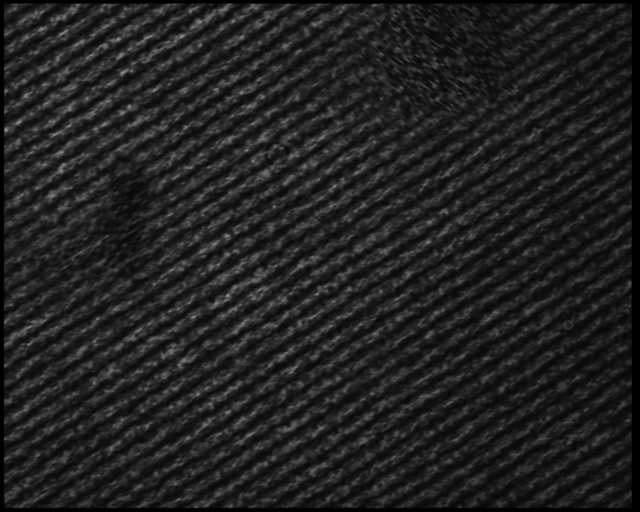
This pattern is drawn by a WebGL 1 fragment shader. Its source:

```glsl
precision highp float;
uniform vec2 u_resolution;

float hash(vec2 p) {
  vec3 q = fract(vec3(p.xyx) * 0.1031);
  q += dot(q, q.yzx + 33.33);
  return fract((q.x + q.y) * q.z);
}

float noise(vec2 p) {
  vec2 i = floor(p), f = fract(p);
  f = f * f * (3.0 - 2.0 * f);
  return mix(mix(hash(i), hash(i + vec2(1, 0)), f.x),
             mix(hash(i + vec2(0, 1)), hash(i + vec2(1, 1)), f.x), f.y);
}

mat2 rotation(float a) {
  return mat2(cos(a), -sin(a), sin(a), cos(a));
}

// Soft elliptical patch, 1 at its centre
float patchMask(vec2 p, vec2 centre, vec2 radius) {
  vec2 d = (p - centre) / radius;
  return exp(-dot(d, d));
}

// Diffraction rings around a dust grain
float dustRings(vec2 p, vec2 centre, float radius) {
  float d = length(p - centre);
  return cos((d - radius) * 400.0) * exp(-pow((d - radius) / 0.006, 2.0));
}

void main() {
  vec2 p = gl_FragCoord.xy / u_resolution.y;
  float aspect = u_resolution.x / u_resolution.y;

  // Damaged areas, with ragged edges
  vec2 ragged = p + 0.05 * (vec2(noise(p * 30.0), noise(p * 30.0 + 71.0)) - 0.5);
  float leftDark = patchMask(ragged, vec2(0.245, 0.60), vec2(0.05, 0.10));
  float leftHaze = patchMask(ragged, vec2(0.13, 0.50), vec2(0.15, 0.07));
  float topDark = patchMask(ragged, vec2(0.91, 0.96), vec2(0.11, 0.12));
  float topHaze = patchMask(ragged, vec2(0.82, 0.87), vec2(0.16, 0.12));
  float specks = patchMask(p, vec2(1.11, 0.365), vec2(0.015))
               + 0.6 * patchMask(p, vec2(0.741, 0.29), vec2(0.045, 0.03))
               + 0.6 * patchMask(p, vec2(0.619, 0.56), vec2(0.02));
  float damage = clamp(leftDark + 0.6 * leftHaze + topDark + 0.9 * topHaze + 0.7 * specks, 0.0, 1.0);

  // Slanted fringes with uneven edges
  float phase = (p.y - 0.65 * p.x) * 26.5 - 0.59;
  phase += 0.22 * (noise(p * vec2(65.0, 80.0)) - 0.5) + 0.12 * (noise(p * 9.0) - 0.5);
  phase += 0.7 * damage * (noise(p * 60.0 + 13.0) - 0.5);
  float fringe = 0.5 + 0.5 * cos(6.28318 * phase);
  fringe = mix(fringe, 0.42, 0.75 * damage);

  // Speckle stretched along the fringes; harsher where damaged
  vec2 along = rotation(0.55) * p;
  float grain = 0.6 * noise(along * vec2(100.0, 180.0))
              + 0.4 * noise(rotation(0.3) * p * vec2(160.0, 250.0) + 37.0);
  float scratches = noise(rotation(mix(0.55, -0.6, step(0.6, p.x))) * p * vec2(100.0, 220.0) + 91.0);
  float speckle = 0.4 + 2.0 * grain * grain;
  speckle = mix(speckle, 0.1 + 2.8 * scratches * scratches, 0.85 * damage);

  // Uneven illumination, strongest at the upper left
  vec2 offset = p - vec2(0.3, 0.72);
  float light = 0.088 + 0.15 * exp(-1.6 * dot(offset, offset));
  light *= 0.87 + 0.26 * noise(p * 7.0 + 5.0);
  light *= 1.0 - 0.65 * leftDark - 0.4 * topDark - 0.15 * leftHaze;

  float value = 0.024 + light * (0.2 + 0.95 * fringe) * speckle;
  value -= 0.09 * dustRings(p, vec2(0.541, 0.699), 0.021);
  value += 0.1 * dustRings(p, vec2(1.11, 0.365), 0.007);
  value = max(value, 0.035);

  // Black frame
  vec2 inner = smoothstep(vec2(0.006), vec2(0.010), p)
             * smoothstep(vec2(0.014, 0.005), vec2(0.018, 0.009), vec2(aspect, 1.0) - p);
  gl_FragColor = vec4(vec3(value * inner.x * inner.y), 1.0);
}
```
